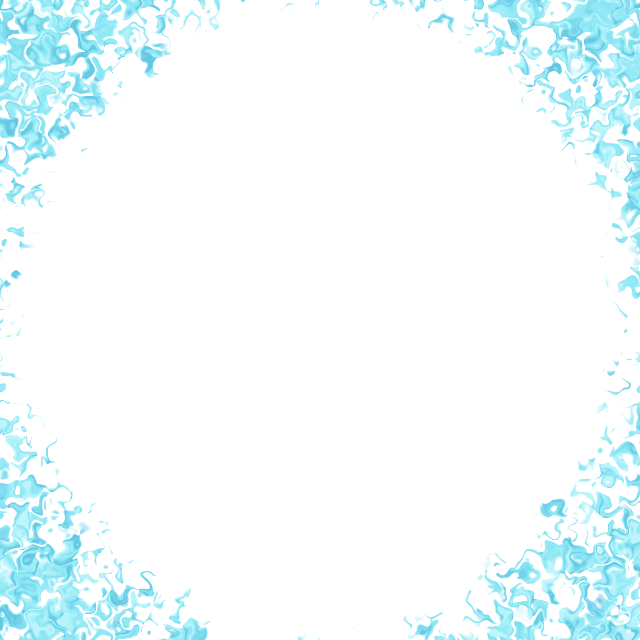
Reproduce this background procedurally as a Shadertoy shader.

```glsl
// Frosty cyan marbled flecks gathered in the four corners of a white field.

const vec3 WHITE = vec3(1.0);
const vec3 PALE  = vec3(0.74, 0.96, 0.985);
const vec3 AQUA  = vec3(0.56, 0.91, 0.96);
const vec3 DEEP  = vec3(0.40, 0.78, 0.89);

const vec2  CLEAR_RADII   = vec2(0.50, 0.53); // half size of the empty centre
const float CLEAR_POWER   = 1.8;              // below 2 pulls the diagonals inward
const float FADE_START    = 0.80;             // where the first flecks appear
const float FADE_RATE     = 5.0;
const float SPARSE_BIAS   = -0.72;
const float DENSE_BIAS    = 0.17;
const float SWIRL_SCALE   = 44.0;             // swirls across the canvas
const float SWIRL_WARP    = 1.5;
const float CLUMP_SCALE   = 15.0;
const float CLUMP_AMOUNT  = 0.22;
const float EDGE_SOFTNESS = 0.09;

// Random unit gradient for a lattice cell
vec2 cellGradient(vec2 cell) {
    uvec2 h = uvec2(ivec2(cell) + 4096);
    h = h * 1664525u + 1013904223u;
    h.x += h.y * 1664525u;
    h.y += h.x * 1664525u;
    h ^= h >> 16u;
    h.x += h.y * 1664525u;
    h ^= h >> 16u;
    float angle = float(h.x & 65535u) / 65536.0 * 6.28319;
    return vec2(cos(angle), sin(angle));
}

// Gradient noise, roughly -0.7 to 0.7
float gradientNoise(vec2 p) {
    vec2 cell = floor(p);
    vec2 f = p - cell;
    vec2 u = f * f * f * (f * (f * 6.0 - 15.0) + 10.0);
    vec2 right = vec2(1.0, 0.0);
    vec2 up = vec2(0.0, 1.0);
    float a = dot(cellGradient(cell), f);
    float b = dot(cellGradient(cell + right), f - right);
    float c = dot(cellGradient(cell + up), f - up);
    float d = dot(cellGradient(cell + 1.0), f - 1.0);
    return mix(mix(a, b, u.x), mix(c, d, u.x), u.y);
}

vec2 noisePair(vec2 p) {
    return vec2(gradientNoise(p), gradientNoise(p + vec2(37.3, 91.7)));
}

// Fleck density: empty in the oval centre, saturating toward the corners
float densityBias(vec2 p) {
    vec2 mirrored = abs(p);
    vec2 reach = pow(mirrored / CLEAR_RADII, vec2(CLEAR_POWER));
    float fade = 1.0 - exp(-FADE_RATE * (reach.x + reach.y - FADE_START));
    float clump = gradientNoise(mirrored * CLUMP_SCALE + 5.2);
    return mix(SPARSE_BIAS, DENSE_BIAS, fade) + CLUMP_AMOUNT * clump;
}

void mainImage(out vec4 fragColor, in vec2 fragCoord) {
    vec2 p = fragCoord / iResolution.xy - 0.5;

    // Two rounds of domain warping curl the noise into filaments
    vec2 q = p * SWIRL_SCALE;
    vec2 curl = q + SWIRL_WARP * noisePair(q);
    curl += SWIRL_WARP * 0.6 * noisePair(curl * 1.1 + 17.0);

    // Cut the flecks out of the warped field
    float field = gradientNoise(curl * 0.9 + 53.0) + densityBias(p);
    float softness = max(EDGE_SOFTNESS, 0.5 * fwidth(field));
    float coverage = smoothstep(-softness, softness, field);

    // Marbled shading within the flecks
    float vein = gradientNoise(curl * 1.3 + 111.0);
    float drift = gradientNoise(p * CLUMP_SCALE + 71.0);
    float tone = clamp(0.48 + 1.1 * vein + 0.35 * drift, 0.0, 1.0);
    vec3 ice = mix(PALE, AQUA, smoothstep(0.0, 0.5, tone));
    ice = mix(ice, DEEP, smoothstep(0.5, 1.0, tone));

    fragColor = vec4(mix(WHITE, ice, coverage), 1.0);
}
```
